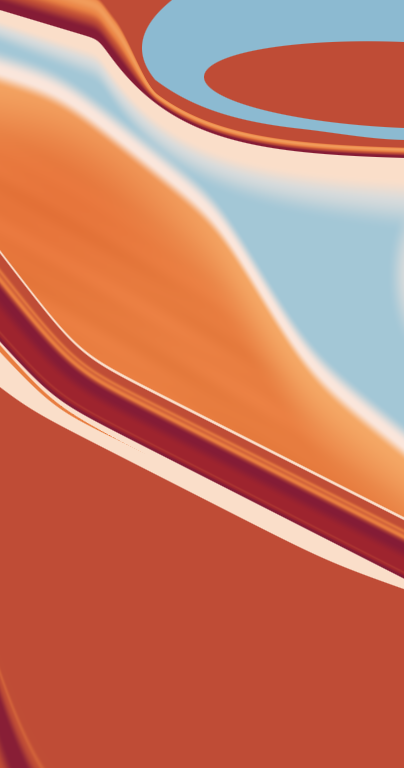
A Shadertoy shader for this background:

```glsl
#define CANVAS vec2(4.04, 7.68)
#define RUST   vec3(0.75, 0.30, 0.21)
#define ORANGE vec3(0.91, 0.49, 0.25)
#define AMBER  vec3(0.96, 0.66, 0.40)
#define CREAM  vec3(0.98, 0.87, 0.79)
#define MIST   vec3(0.85, 0.86, 0.86)
#define SKY    vec3(0.64, 0.78, 0.84)
#define LAKE   vec3(0.55, 0.73, 0.82)
#define WINE   vec3(0.52, 0.11, 0.21)
#define GARNET vec3(0.62, 0.14, 0.18)

// Smooth hinge: zero for negative x, slope one for positive x
float bend(float x, float softness) {
    return softness * log(1.0 + exp(x / softness));
}

// Antialiased coverage of the region d > 0
float cover(float d) {
    return clamp(d / max(fwidth(d), 1e-5) + 0.5, 0.0, 1.0);
}

float bump(float x, float center, float width) {
    float k = (x - center) / width;
    return exp(-k * k);
}

// Contours, as depth below the top edge
float crestLine(float x) {
    float slope = 0.10 + 0.30 * x;
    float shelf = 1.60 - 0.80 * exp((1.30 - x) / 0.75);
    return slope + bend(shelf - slope, 0.04);
}

float duneLine(float x) {
    return 0.72 + 0.30 * x + 0.50 * bend(x - 0.60, 0.15)
         + 0.90 * (bend(x - 2.18, 0.12) - bend(x - 3.08, 0.15));
}

float bandTop(float x) {
    return 3.127 + 0.506 * x - 0.80 * bend(0.78 - x, 0.14);
}

float bandBottom(float x) {
    return 3.73 + 0.509 * x - 0.60 * bend(0.52 - x, 0.14);
}

float shoreLine(float x) {
    return 3.95 + 0.51 * x - 0.30 * bend(0.24 - x, 0.14)
         - 0.16 * bend(x - 3.30, 0.20);
}

// Dark to amber layers above the crest, q from 0 to 1
vec3 crestColor(float q) {
    vec3 col = mix(WINE, RUST, smoothstep(0.15, 0.42, q));
    col = mix(col, ORANGE, smoothstep(0.36, 0.60, q));
    col = mix(col, AMBER, 0.7 * bump(q, 0.75, 0.15));
    return mix(col, RUST, smoothstep(0.86, 1.0, q));
}

// Layers of the diagonal band, t from 0 to 1
vec3 bandColor(float t) {
    vec3 col = mix(RUST, ORANGE, 0.8 * bump(t, 0.23, 0.035));
    col = mix(col, ORANGE, bump(t, 0.32, 0.05));
    col = mix(col, WINE, smoothstep(0.33, 0.45, t));
    col = mix(col, GARNET, smoothstep(0.50, 0.72, t));
    col = mix(col, RUST, 0.35 * bump(t, 0.90, 0.02));
    return mix(col, WINE, smoothstep(0.93, 0.97, t));
}

vec3 skyColor(vec2 p, float crest) {
    float fade = (p.y - crest) / (0.35 + 0.10 * p.x);
    vec3 col = mix(CREAM, MIST, smoothstep(0.28, 0.60, fade));
    col = mix(col, SKY, smoothstep(0.50, 1.0, fade));
    float glow = length((p - vec2(4.25, 2.75)) / vec2(0.38, 0.85));
    return mix(col, MIST, smoothstep(1.0, 0.45, glow));
}

vec3 duneColor(vec2 p, float depth) {
    vec3 col = mix(AMBER, ORANGE, smoothstep(0.05, 0.95, depth));
    float heat = length((p - vec2(0.45, 2.1)) / vec2(1.3, 0.9));
    col = mix(col, vec3(0.90, 0.44, 0.22), 0.7 * exp(-heat * heat));
    float grain = p.y - 0.62 * p.x;
    float streaks = sin(grain * 9.0 + sin(p.x * 1.7)) + 0.5 * sin(grain * 23.0 + p.x);
    return col + 0.010 * streaks * smoothstep(0.3, 1.2, depth);
}

void mainImage(out vec4 fragColor, in vec2 fragCoord) {
    vec2 uv = fragCoord / iResolution.xy;
    vec2 p = vec2(uv.x, 1.0 - uv.y) * CANVAS;
    float crest = crestLine(p.x), dune = p.y - duneLine(p.x);
    float top = bandTop(p.x), bottom = bandBottom(p.x);
    vec3 col = RUST;

    // Lake with its island
    float leftBank = p.x - 1.42 - 1.3 * (p.y - 0.48) * (p.y - 0.48);
    float lowerBank = crest - 0.23 + 0.05 * smoothstep(3.0, 4.0, p.x) - p.y;
    col = mix(col, LAKE, cover(min(leftBank, lowerBank)));
    vec2 island = p - vec2(4.04, 0.85 + 0.04 * (p.x - 4.04));
    col = mix(col, RUST, cover(1.0 - length(island / vec2(2.0, 0.43))));

    // Crest layers, wide at the left and thin along the lake
    float thickness = mix(0.45, 0.11, smoothstep(1.15, 1.58, p.x));
    float q = (crest - p.y) / thickness;
    col = mix(col, crestColor(q), cover(1.0 - q));

    // Sky, pale rim and dune
    col = mix(col, skyColor(p, crest), cover(p.y - crest));
    col = mix(col, vec3(0.98, 0.90, 0.86), smoothstep(-0.24, -0.03, dune));
    col = mix(col, duneColor(p, dune), smoothstep(0.0, 0.15, dune));

    // Diagonal band, cream shore and its tapering spike
    col = mix(col, CREAM, cover(p.y - top));
    col = mix(col, bandColor((p.y - top) / (bottom - top)), cover(p.y - top - 0.03));
    col = mix(col, CREAM, cover(p.y - bottom));
    float spike = 0.035 * (1.0 - p.x / 1.22) - abs(p.y - bottom - 0.07);
    col = mix(col, ORANGE, cover(spike));
    col = mix(col, RUST, cover(p.y - shoreLine(p.x)));

    // Dark streak in the lower corner
    float streak = p.y - 6.68 - 2.9 * p.x + 1.5 * p.x * p.x;
    float corner = step(6.0, p.y) * step(p.x, 0.8);
    col = mix(col, ORANGE, 0.4 * corner * bump(streak, 0.05, 0.05));
    float shade = smoothstep(0.12, 0.36, streak) * smoothstep(1.0, 0.62, streak);
    col = mix(col, WINE, 0.95 * corner * shade);

    fragColor = vec4(col, 1.0);
}
```
